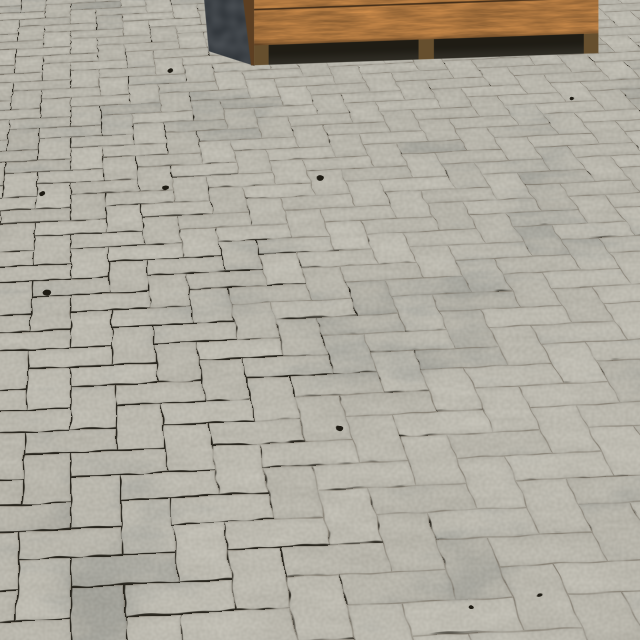
A Shadertoy shader for this texture:

```glsl
// Worn pale herringbone paving receding in perspective, with a timber crate at
// the far edge. Canvas points are projected to a ground plane of unit cells;
// cells pair into 2:1 bricks, and noise varies joints, stains and scattered debris.

#define HORIZON 1.78      // height of the vanishing line
#define VANISH_X 0.11     // where the columns converge
#define TILT 0.05         // slope of the rows
#define BRICK_W 0.0492    // brick width per unit of depth
#define ROW_SCALE 60.5    // row density
#define ROW_SHIFT 39.5    // row phase
#define JOINT_W 0.0021    // dark joint width per unit of depth
#define STONE vec3(0.735, 0.725, 0.685)
#define STAIN vec3(0.63, 0.63, 0.60)
#define DARK vec3(0.12, 0.11, 0.08)
#define WOOD vec3(0.66, 0.45, 0.24)
#define SHADE vec3(0.24, 0.26, 0.28)

vec2 hash2(vec2 p) {
    vec3 q = fract(p.xyx * vec3(0.1031, 0.1030, 0.0973));
    q += dot(q, q.yzx + 33.33);
    return fract((q.xx + q.yz) * q.zy);
}

float gradDot(vec2 cell, vec2 offset) {
    float angle = 6.2832 * hash2(cell).x;
    return dot(vec2(cos(angle), sin(angle)), offset);
}

// Gradient noise, roughly -0.7 to 0.7
float noise(vec2 p) {
    vec2 i = floor(p), f = p - i, s = f * f * f * (f * (f * 6.0 - 15.0) + 10.0);
    vec2 e = vec2(1, 0);
    return mix(mix(gradDot(i, f), gradDot(i + e, f - e), s.x),
               mix(gradDot(i + e.yx, f - e.yx), gradDot(i + 1.0, f - 1.0), s.x), s.y);
}

float fbm(vec2 p) {
    float sum = 0.0, amp = 0.6;
    for (int k = 0; k < 4; k++, amp *= 0.5)
        sum += amp * noise(p * exp2(float(k)) + 17.3 * float(k));
    return sum;
}

// Smooth coverage of the region where d is positive
float cover(float d) {
    return smoothstep(-0.8, 0.8, d * iResolution.y);
}

vec3 paving(vec2 p) {
    // Project to the ground and roughen the brick outlines
    float depth = HORIZON - p.y + TILT * p.x;
    vec2 g = vec2((p.x - VANISH_X) / (BRICK_W * depth), ROW_SCALE / depth - ROW_SHIFT);
    vec2 toCanvas = vec2(BRICK_W * depth, depth * depth / ROW_SCALE);
    g += 0.065 * vec2(noise(g * 1.7), noise(g * 1.7 + 40.0));
    // Pair the cells into bricks lying across or along
    vec2 cell = floor(g);
    float m = mod(cell.x + cell.y, 4.0);
    vec2 size = m < 1.5 ? vec2(2, 1) : vec2(1, 2);
    vec2 second = vec2(m == 1.0, m == 3.0);
    vec2 at = g - cell + second, rnd = hash2(cell - second + 91.0);
    vec2 nearSide = at * toCanvas, farSide = (size - at) * toCanvas;
    // Stone faces, stains and grain
    float patches = fbm(p * vec2(3.0, 5.0) + 4.0);
    float streaks = fbm(g * vec2(0.8, 1.6) + rnd * 20.0);
    float stained = smoothstep(0.02, 0.5, patches + 0.45 * streaks + 0.3 * (rnd.x - 0.5));
    vec3 col = mix(STONE, STAIN, 0.85 * stained);
    col += 0.03 * (rnd.y - 0.5) + 0.05 * streaks + 0.035 * noise(p * 170.0);
    // Pale filled joints all round, with a soft worn rim
    float edge = min(min(nearSide.x, nearSide.y), min(farSide.x, farSide.y));
    float broken = noise(g * 2.3 + 7.0);
    col *= 1.0 - 0.07 * exp(-edge / 0.003);
    float filled = 1.0 - cover(edge - 0.0006 * depth);
    col = mix(col, vec3(0.49, 0.46, 0.41), filled * clamp(0.5 + 0.8 * broken, 0.12, 0.8));
    // Open dark joints, strongest at lower left; distant rows fade first
    float wear = 1.0 - smoothstep(0.1, 0.85, p.x + 0.65 * max(p.y - 0.45, 0.0));
    vec2 strength = smoothstep(0.35, 0.85, wear + 0.65 * broken + 0.55 * (rnd - 0.4));
    float distant = smoothstep(0.55, 0.85, p.y);
    float dashes = smoothstep(0.15, 0.4, broken) * step(0.5, rnd.x);
    strength.y *= 1.0 - 0.8 * distant;
    strength.x = max(strength.x, 0.8 * distant * dashes);
    vec2 width = JOINT_W * depth * (0.65 + 0.8 * broken) * vec2(0.8, 1.0);
    vec2 gap = vec2(cover(width.x - nearSide.x), cover(width.y - nearSide.y)) * strength;
    return mix(col, DARK, 0.9 * max(gap.x, gap.y));
}

// Sparse dark crumbs, one at most in each scatter cell
vec3 debris(vec3 col, vec2 p) {
    vec2 cell = floor(p * 5.0), rnd = hash2(cell + 23.0);
    vec2 off = p - (cell + 0.2 + 0.6 * rnd) / 5.0;
    off.y += 0.4 * off.x * (rnd.x - 0.5);
    float radius = mix(0.003, 0.0065, rnd.y) + 0.002 * noise(p * 150.0);
    float speck = cover(radius - length(off * vec2(1.0, 1.3)));
    return mix(col, DARK, speck * step(0.7, hash2(cell + 57.0).x));
}

vec3 crate(vec3 col, vec2 p) {
    // Shadow on the ground at the left
    float shadow = min(p.x - 0.319 - 0.09 * (1.0 - p.y), p.y - 0.92 + 0.32 * (p.x - 0.326));
    col = mix(col, SHADE + 0.08 * noise(p * 50.0), cover(min(shadow, 0.397 - p.x)));
    // Front and side faces: x runs along, h rises from the sloping foot
    float x = (p.x - 0.397) / 0.538, h = p.y - 0.898 - 0.019 * x;
    float front = min(p.x - 0.397, 0.935 - p.x);
    float side = min(p.x - 0.38 - 0.12 * (1.0 - p.y), 0.398 - p.x);
    col = mix(col, WOOD * 0.55, cover(min(side, h)));
    // Hollow base with three posts
    float mid = abs(x - 0.5), post = 0.012 - 0.538 * abs(mid - 0.48 * step(0.25, mid));
    vec3 hollow = DARK + 0.06 * (1.0 - smoothstep(0.0, 0.02, h));
    vec3 base = mix(hollow, vec3(0.40, 0.31, 0.18), cover(post));
    // Planks with long grain and a seam
    float grain = fbm(vec2(p.x * 14.0, h * 150.0)), blotch = fbm(p * vec2(9.0, 30.0) + 8.0);
    vec3 planks = WOOD * (1.0 + 0.35 * grain + 0.3 * blotch);
    planks *= 1.0 - 0.6 * cover(0.0013 - abs(h - 0.087));
    planks *= 0.75 + 0.25 * smoothstep(0.031, 0.038, h);
    return mix(col, mix(base, planks, cover(h - 0.031)), cover(min(front, h)));
}

void mainImage(out vec4 fragColor, in vec2 fragCoord) {
    vec2 p = fragCoord / iResolution.xy;
    fragColor = vec4(clamp(crate(debris(paving(p), p), p), 0.0, 1.0), 1.0);
}
```
